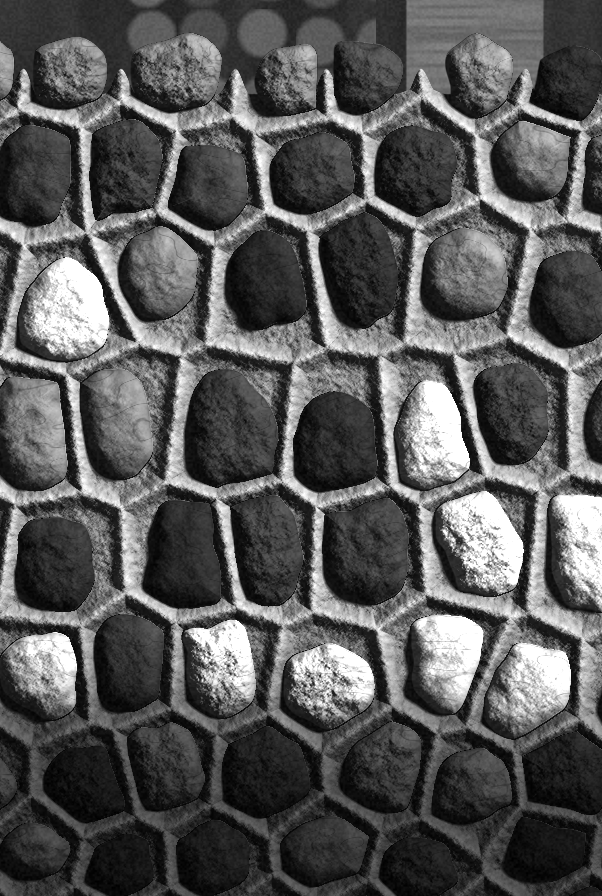
Write a Shadertoy shader that draws this texture.

```glsl
// A sunlit wall of grey, black and white cobbles set in ridged mortar cells.

const float COLUMN = 0.112;                       // column width, canvas height = 1
const vec3 SUN = normalize(vec3(0.62, 0.48, 0.62));

struct Wall { float height, stone, edge; vec2 id, local; };

vec2 hash2(vec2 p) {
    vec3 a = fract(p.xyx * vec3(0.1031, 0.1030, 0.0973));
    a += dot(a, a.yzx + 33.33);
    return fract((a.xx + a.yz) * a.zy);
}

float noise(vec2 p) {
    vec2 i = floor(p), f = fract(p);
    f = f * f * (3.0 - 2.0 * f);
    return mix(mix(hash2(i).x, hash2(i + vec2(1, 0)).x, f.x),
               mix(hash2(i + vec2(0, 1)).x, hash2(i + 1.0).x, f.x), f.y);
}

float fbm(vec2 p) {
    float sum = 0.0, amp = 0.5;
    for (int i = 0; i < 4; i++) {
        sum += amp * noise(p);
        p = mat2(1.6, 1.2, -1.2, 1.6) * p + 7.3;
        amp *= 0.5;
    }
    return sum;
}

vec2 site(vec2 id) {
    return id + 0.5 + (hash2(id + 17.0) - 0.5) * vec2(0.42, 0.4)
         + vec2(0.5 * mod(id.y, 2.0) - 0.25, 0.0);
}

// Cells, mortar ridges and stone domes; c is in column widths.
Wall wallAt(vec2 c) {
    float y = c.y * COLUMN;
    // Rows are low at the foot, tall in the middle, lower again at the top
    float row = 6.2 * y + 1.2 * (1.0 - exp(-7.0 * y)) + pow(max(y, 0.0), 6.0);
    float rowRate = 6.2 + 8.4 * exp(-7.0 * y) + 6.0 * pow(max(y, 0.0), 5.0);
    float tall = 1.0 / (COLUMN * rowRate);
    vec2 q = vec2(c.x, row), scale = vec2(1.0, tall), near = vec2(0), id = vec2(0);
    float best = 1e3;
    for (int k = 0; k < 9; k++) {
        vec2 cell = floor(q) + vec2(k % 3, k / 3) - 1.0;
        vec2 d = (site(cell) - q) * scale;
        if (dot(d, d) < best) { best = dot(d, d); near = d; id = cell; }
    }
    float edge = 1.0;
    for (int k = 0; k < 9; k++) {
        if (k == 4) continue;
        vec2 d = (site(id + vec2(k % 3, k / 3) - 1.0) - q) * scale;
        edge = min(edge, dot(0.5 * (near + d), normalize(d - near)));
    }
    // Tapered, turned superellipse, kept clear of the mortar ridge
    vec2 h = hash2(id + 5.0), g = hash2(id + 41.0);
    float turn = (h.x - 0.5) * 0.8;
    vec2 v = mat2(cos(turn), sin(turn), -sin(turn), cos(turn)) * -near;
    vec2 radius = vec2(0.34 + 0.13 * h.y, (0.36 + 0.13 * g.x) * tall);
    vec2 w = abs(vec2(v.x * (1.0 + (g.y - 0.5) * v.y), v.y) / radius);
    float power = 2.0 + 2.0 * g.x * g.x;
    float stone = (pow(pow(w.x, power) + pow(w.y, power), 1.0 / power) - 1.0) * radius.x;
    float inset = 0.10 - edge, blend = max(0.1 - abs(stone - inset), 0.0);
    stone = max(stone, inset) + blend * blend * 2.5;
    stone += (noise(v * 5.0 + id * 9.0) - 0.5) * 0.07;

    float ground = 0.13 * exp(-edge * edge / 0.009) + 0.03 * noise(c * 5.0);
    float rim = 1.0 - clamp(-stone / 0.26, 0.0, 1.0);
    float dome = stone < 0.0 ? 0.04 + 0.24 * sqrt(1.0 - rim * rim) : 0.0;
    return Wall(max(ground, dome), stone, edge, id, v);
}

// Height with the fine relief of rough stone and sandy mortar.
float relief(vec2 c) {
    Wall s = wallAt(c);
    float rough = mix(0.03, 0.1, hash2(s.id + 63.0).x);
    return s.height + (s.stone < 0.0 ? rough * fbm(s.local * 9.0 + s.id * 3.0)
                                     : 0.035 * fbm(c * 17.0));
}

float sunlight(vec2 c, float height) {
    float lit = 1.0;
    for (int i = 1; i <= 11; i++) {
        float t = float(i) * 0.038;
        float ray = height + 0.02 + t * SUN.z / length(SUN.xy);
        lit = min(lit, 1.0 + (ray - wallAt(c + normalize(SUN.xy) * t).height) * 22.0);
    }
    return clamp(lit, 0.0, 1.0);
}

// Dim yard behind the wall: a plank and some soft pebbles.
float yard(vec2 p) {
    float tone = 0.13 + 0.08 * noise(p * vec2(40.0, 9.0));
    vec2 cell = floor(p / 0.066), f = fract(p / 0.066) - 0.5;
    float pebble = smoothstep(0.47, 0.34, length(f + (hash2(cell) - 0.5) * 0.2));
    pebble *= step(0.13, p.x) * step(p.x, 0.42);
    tone = mix(tone, 0.2 + 0.2 * hash2(cell + 3.0).x, pebble);
    float plank = smoothstep(0.078, 0.075, abs(p.x - 0.53));
    return mix(tone, 0.36 + 0.12 * noise(p * vec2(12.0, 260.0)), plank);
}

void mainImage(out vec4 fragColor, in vec2 fragCoord) {
    vec2 p = fragCoord / iResolution.y, c = p / COLUMN;
    float aa = 1.0 / (iResolution.y * COLUMN), e = 0.014;
    Wall s = wallAt(c);
    float h = relief(c);
    vec3 normal = normalize(vec3(h - relief(c + vec2(e, 0)), h - relief(c + vec2(0, e)), e));

    // Black, grey and white stones; white is rare near the foot
    float pick = hash2(s.id + 91.0).x;
    float albedo = pick < 0.42 ? 0.17 + 0.3 * pick : pick < 0.74 ? 0.56 : 1.2;
    if (s.id.y < 2.0) albedo = min(albedo, 0.6);
    float veins = abs(noise(s.local * vec2(4.0, 11.0) + s.id * 5.0) - 0.5);
    albedo *= 0.72 + 0.55 * fbm(s.local * 7.0 + s.id) - 0.22 * smoothstep(0.05, 0.0, veins);
    float mortar = 0.5 + 0.26 * fbm(c * 22.0) + 0.16 * exp(-s.edge * s.edge / 0.004);
    float stoneMask = smoothstep(aa, -aa, s.stone);
    albedo = mix(mortar, albedo, stoneMask);

    float direct = max(dot(normal, SUN), 0.0) * sunlight(c, s.height);
    float cavity = mix(0.55 + 0.45 * smoothstep(0.0, 0.16, s.stone), 1.0, stoneMask);
    float tone = albedo * (0.13 * cavity + 1.12 * direct);
    tone *= mix(0.38, 1.0, smoothstep(0.1, 0.33, p.y + 0.1 * (p.x - 0.4)));

    // Scalloped top, with the last row of stones standing above it
    float top = 0.895 + 0.028 * smoothstep(0.16, 0.0, s.edge);
    float behind = smoothstep(top - 0.001, top + 0.001, p.y);
    behind *= 1.0 - stoneMask * step(s.id.y, 7.5);
    tone = mix(tone, yard(p), behind);
    tone += (noise(p * 430.0) - 0.5) * 0.06 + 0.02;
    fragColor = vec4(vec3(clamp(tone, 0.0, 1.0)), 1.0);
}
```
